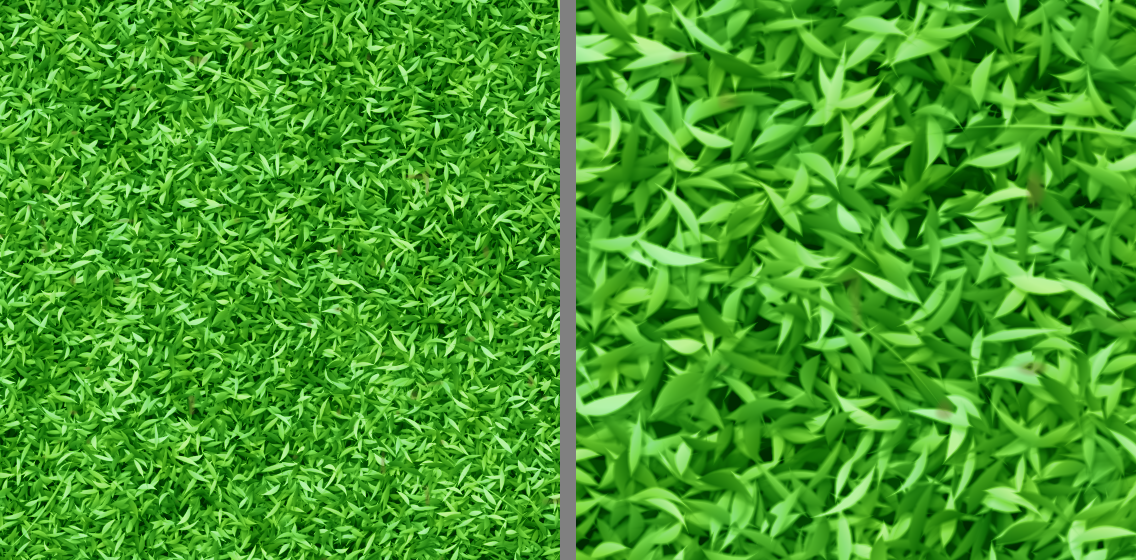
Left: the whole. Right: its middle third, enlarged.
Reproduce this texture procedurally as a WebGL 2 fragment shader.

```glsl
#version 300 es
precision highp float;

uniform vec2 u_resolution;
out vec4 outColor;

const int LAYERS = 11;
const float BLADE_CELLS = 37.0;
const float STALK_CELLS = 9.0;

// Integer hash: three random values in 0..1 per cell and seed
vec3 hash3(vec2 cell, int seed) {
    uvec3 v = uvec3(ivec3(ivec2(cell) + 1000, seed + 17));
    v = v * 1664525u + 1013904223u;
    v.x += v.y * v.z; v.y += v.z * v.x; v.z += v.x * v.y;
    v ^= v >> 16u;
    v.x += v.y * v.z; v.y += v.z * v.x; v.z += v.x * v.y;
    return vec3(v >> 8u) / 16777216.0;
}

float valueNoise(vec2 p, int seed) {
    vec2 cell = floor(p);
    vec2 f = fract(p);
    f = f * f * (3.0 - 2.0 * f);
    float low = mix(hash3(cell, seed).x, hash3(cell + vec2(1, 0), seed).x, f.x);
    float high = mix(hash3(cell + vec2(0, 1), seed).x, hash3(cell + vec2(1, 1), seed).x, f.x);
    return mix(low, high, f.y);
}

// Curved tapering leaf: x = coverage, y = position along, z = position across
vec3 blade(vec2 p, float angle, float halfLength, float halfWidth, float bend, float soft) {
    float c = cos(angle), s = sin(angle);
    vec2 q = vec2(c * p.x + s * p.y, c * p.y - s * p.x);
    float along = q.x / halfLength;
    float across = q.y - bend * (along * along - 0.3);
    float taper = (1.0 - along * along) * (1.0 - 0.35 * clamp(along, -1.0, 1.0));
    float edge = abs(across) - halfWidth * taper;
    return vec3(1.0 - smoothstep(-soft, soft, edge),
                clamp(along, -1.0, 1.0),
                clamp(across / halfWidth, -1.0, 1.0));
}

// Lays one scattered layer of blades, with their shadows, over a tone
float addBlades(float tone, vec2 uv, float cells, int seed, float density,
                float width, float baseTone, float spread, float soft) {
    vec2 p = uv * cells + hash3(vec2(3, 7), seed).xy * 5.0;
    vec2 home = floor(p);
    for (int j = -1; j <= 1; j++) {
        for (int i = -1; i <= 1; i++) {
            vec2 cell = home + vec2(i, j);
            vec3 place = hash3(cell, seed);
            vec3 form = hash3(cell, seed + 101);
            vec3 look = hash3(cell, seed + 202);
            if (look.z > density) continue;

            vec2 q = p - cell - place.xy;
            float angle = (place.z - 0.5) * 2.8 + 0.3;
            angle += look.y > 0.5 ? 3.14159 : 0.0;
            float halfLength = mix(0.42, 0.85, form.x);
            float halfWidth = width * mix(0.75, 1.3, form.y);
            float bend = (form.z - 0.5) * 0.42;

            vec2 shadowShift = vec2(-0.5, 1.0) * width;
            float shadow = blade(q + shadowShift, angle, halfLength,
                                 halfWidth, bend, soft * cells * 1.8).x;
            tone *= 1.0 - 0.3 * shadow;

            vec3 leaf = blade(q, angle, halfLength, halfWidth, bend, soft * cells);
            float leafTone = baseTone + (look.x - 0.5) * spread;
            leafTone += 0.13 * leaf.y + 0.09 * leaf.z * sign(cos(angle));
            tone = mix(tone, leafTone, leaf.x);
        }
    }
    return tone;
}

// Green ramp from deep shade to sunlit leaf
vec3 grassColor(float tone) {
    vec3 color = mix(vec3(0.0, 0.17, 0.0), vec3(0.01, 0.28, 0.0), smoothstep(-0.08, 0.04, tone));
    color = mix(color, vec3(0.07, 0.43, 0.02), clamp((tone - 0.04) / 0.14, 0.0, 1.0));
    color = mix(color, vec3(0.20, 0.57, 0.08), clamp((tone - 0.18) / 0.21, 0.0, 1.0));
    color = mix(color, vec3(0.33, 0.71, 0.16), clamp((tone - 0.39) / 0.23, 0.0, 1.0));
    color = mix(color, vec3(0.50, 0.87, 0.29), clamp((tone - 0.62) / 0.17, 0.0, 1.0));
    color = mix(color, vec3(0.56, 0.88, 0.46), clamp((tone - 0.79) / 0.13, 0.0, 1.0));
    return mix(color, vec3(0.72, 0.95, 0.62), clamp((tone - 0.92) / 0.2, 0.0, 1.0));
}

void main() {
    vec2 uv = gl_FragCoord.xy / u_resolution.y;
    float soft = max(0.0015, 0.7 / u_resolution.y);

    // Turf, from the shaded bottom to the lit top
    float tone = 0.04;
    for (int layer = 0; layer < LAYERS; layer++) {
        float height = float(layer) / float(LAYERS - 1);
        float cells = BLADE_CELLS * mix(0.9, 1.12, fract(float(layer) * 0.618));
        tone = addBlades(tone, uv, cells, layer, 0.95, 0.135,
                         0.13 + 0.6 * height, 0.85, soft);
    }

    // Sparse long stalks
    tone = addBlades(tone, uv, STALK_CELLS, 40, 0.22, 0.016, 0.72, 0.4, soft);

    // Uneven growth
    tone += 0.16 * (valueNoise(uv * 9.0, 61) - 0.5);
    vec3 color = grassColor(tone);

    // Cool and warm leaves, with rare dry specks
    float warmth = valueNoise(uv * 45.0, 62) - 0.5;
    color += vec3(0.06, 0.0, -0.12) * warmth * clamp(tone, 0.0, 1.0);
    float dry = smoothstep(0.9, 1.0, valueNoise(uv * 38.0, 63));
    color = mix(color, vec3(0.48, 0.45, 0.2), 0.45 * dry);

    outColor = vec4(clamp(color, 0.0, 1.0), 1.0);
}
```
